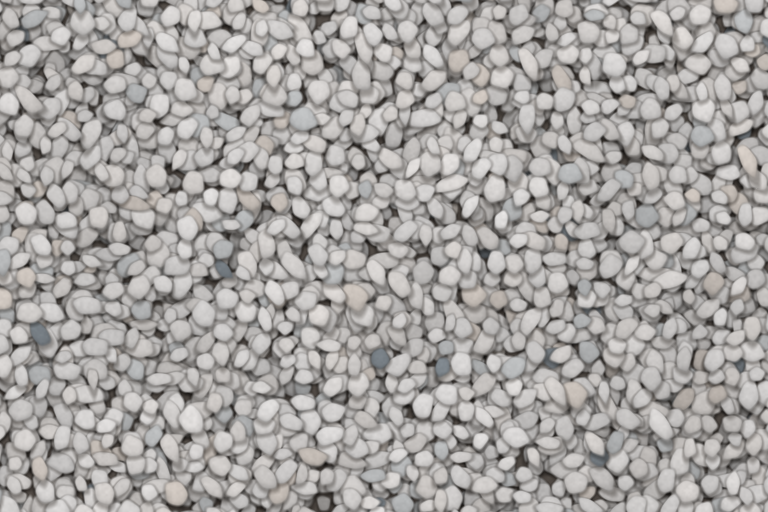
A Shadertoy shader for this texture:

```glsl
// Draws a bed of small pale pebbles with dark gaps and a few grey-blue stones.

const int LAYERS = 5;
const int SIDES = 5;
const float ROWS = 23.0;          // pebble cells over the canvas height
const float EDGE_SOFTNESS = 0.0029;
const vec3 GAP = vec3(0.31, 0.285, 0.265);
const vec3 WHITE_STONE = vec3(0.832, 0.824, 0.820);
const vec3 WARM_STONE = vec3(0.800, 0.768, 0.740);
const vec3 GREY_STONE = vec3(0.725, 0.732, 0.736);
const vec3 BLUE_STONE = vec3(0.480, 0.510, 0.535);

float hash(vec2 p, float seed) {
    return fract(sin(dot(p, vec2(127.1, 311.7)) + seed * 74.7) * 43758.5453);
}

mat2 rotation(float angle) {
    float c = cos(angle), s = sin(angle);
    return mat2(c, s, -s, c);
}

float valueNoise(vec2 p, float seed) {
    vec2 cell = floor(p), f = fract(p);
    f = f * f * (3.0 - 2.0 * f);
    float low = mix(hash(cell, seed), hash(cell + vec2(1, 0), seed), f.x);
    float high = mix(hash(cell + vec2(0, 1), seed), hash(cell + vec2(1, 1), seed), f.x);
    return mix(low, high, f.y);
}

// Rounded irregular polygon: 0 at the centre, 1 on the outline.
float pebbleRadius(vec2 p, vec2 cell, float seed) {
    float sum = 0.0;
    for (int i = 0; i < SIDES; i++) {
        float k = float(i);
        float angle = 6.2832 * k / float(SIDES) + 0.5 * (hash(cell, seed + k) - 0.5);
        float reach = mix(0.92, 1.24, hash(cell, seed + 10.0 + k));
        float side = max(dot(p, vec2(cos(angle), sin(angle))) / reach, 0.0);
        sum += pow(side, 4.8);
    }
    return pow(sum, 1.0 / 4.8);
}

vec3 stoneColor(vec2 cell, float seed) {
    float kind = hash(cell, seed);
    float tone = hash(cell, seed + 1.0);
    vec3 color = mix(WHITE_STONE, WARM_STONE, 0.4 * tone * tone);
    color = mix(color, WARM_STONE, step(0.90, kind));
    color = mix(color, GREY_STONE, step(0.93, kind));
    color = mix(color, BLUE_STONE, step(0.988, kind));
    return color * mix(0.935, 1.04, hash(cell, seed + 2.0));
}

// Paints one pebble, and the contact shadow around it, over the colour below.
vec3 paintPebble(vec3 below, vec2 offset, vec2 up, vec2 cell, float seed, float light) {
    float size = mix(0.29, 0.48, hash(cell, seed + 3.0));
    float stretch = sqrt(mix(0.54, 1.0, hash(cell, seed + 4.0)));
    vec2 axes = size * vec2(1.0 / stretch, stretch);
    vec2 local = rotation(6.2832 * hash(cell, seed + 5.0)) * offset / axes;
    float radius = pebbleRadius(local, cell, seed + 20.0);
    float dist = (radius - 1.0) * size;
    float height = dot(offset, up);

    float shadow = 1.0 - smoothstep(-0.03, 0.16, dist + 0.13 * height);
    below *= 1.0 - 0.31 * shadow * vec3(0.97, 1.0, 1.03);

    float inner = min(radius, 1.0);
    float dome = 1.0 - 0.15 * pow(inner, 5.0);
    float slope = 0.15 * height * inner;
    float mottling = 0.05 * (valueNoise(offset * 6.0 + cell * 3.1, seed) - 0.5);
    vec3 stone = stoneColor(cell, seed + 40.0) * light * (dome + slope + mottling);

    float soft = EDGE_SOFTNESS * ROWS;
    return mix(below, stone, 1.0 - smoothstep(-soft, soft, dist));
}

// Scatters one layer of pebbles, painted in a fixed scan order.
vec3 paintLayer(vec3 color, vec2 p, vec2 up, float seed, float light, float density) {
    vec2 home = floor(p);
    for (int y = -1; y <= 1; y++) {
        for (int x = -1; x <= 1; x++) {
            vec2 cell = home + vec2(x, y);
            if (hash(cell, seed + 6.0) > density) continue;
            vec2 jitter = vec2(hash(cell, seed + 7.0), hash(cell, seed + 8.0)) - 0.5;
            vec2 offset = p - cell - 0.5 - 0.6 * jitter;
            color = paintPebble(color, offset, up, cell, seed, light);
        }
    }
    return color;
}

void mainImage(out vec4 fragColor, in vec2 fragCoord) {
    vec2 uv = fragCoord / iResolution.y;
    vec3 color = GAP;

    // Layers from the shaded bottom to the lit top
    for (int i = 0; i < LAYERS; i++) {
        float level = float(i) / float(LAYERS - 1);
        float layer = float(i);
        mat2 turn = rotation(0.35 + 1.1 * layer);
        vec2 p = turn * uv * ROWS + 17.3 * layer;
        vec2 up = turn * vec2(0.0, 1.0);
        float light = mix(0.70, 1.0, sqrt(level));
        float density = mix(1.0, 0.72, level);
        color = paintLayer(color, p, up, 3.0 + 60.0 * layer, light, density);
    }

    // Uneven heaping and fine grain
    color *= mix(0.96, 1.04, valueNoise(uv * 5.0, 1.0));
    color += 0.02 * (valueNoise(uv * 240.0, 2.0) - 0.5);
    fragColor = vec4(clamp(color, 0.0, 1.0), 1.0);
}
```
